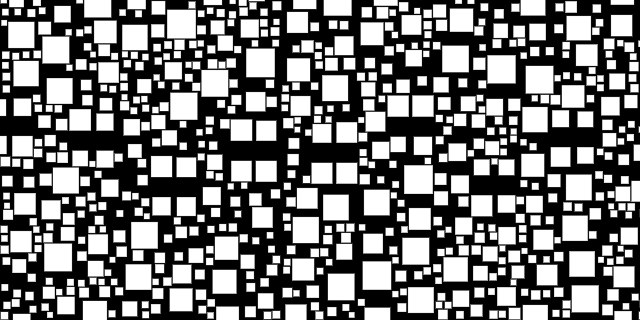
Give the GLSL for this pattern, as a Shadertoy shader.

```glsl
// Scattered white squares of many sizes on black, never overlapping, around a row of empty slots.
// Three jittered grids are filled from large to small; each square shrinks to clear the
// bigger ones, using the Chebyshev distance. The canvas is 8 units high.

const float GAP = 0.03;

float hash(vec2 p, float seed) {
    return fract(sin(dot(p, vec2(127.1, 311.7)) + seed * 74.7) * 43758.5453);
}

vec2 hash2(vec2 p, float seed) {
    return vec2(hash(p, seed), hash(p, seed + 0.37));
}

float boxDist(vec2 p, vec2 halfSize) {
    vec2 d = abs(p) - halfSize;
    return max(d.x, d.y);
}

// A square is stored as centre and half side; a negative half side means none
float squareDist(vec2 p, vec3 square) {
    return boxDist(p - square.xy, vec2(square.z));
}

// Distance to the empty slot (x) and to the four squares that flank it (y)
vec2 slotDist(vec2 p) {
    float column = floor((p.x + 0.7) / 2.0);
    vec2 jitter = hash2(vec2(column, 5.0), 1.0) - 0.5;
    vec2 q = p - vec2(2.0 * column + 0.3, 4.1) - jitter * vec2(0.12, 1.7);
    float flank = 9.0;
    for (int i = 0; i < 4; i++) {
        vec2 side = vec2(i % 2, i / 2) * 2.0 - 1.0;
        float r = mix(0.19, 0.27, hash(side + column * 3.0, 2.0));
        flank = min(flank, boxDist(q - side * vec2(0.31, 0.25 + r), vec2(r)));
    }
    return vec2(boxDist(q, vec2(0.6, 0.25)), flank);
}

// Large squares: one per unit cell, each column slid by its own amount
float columnShift(float column) {
    return hash(vec2(column, 9.0), 3.0);
}

vec3 largeSquare(vec2 cell) {
    float r = mix(0.17, 0.36, hash(cell, 4.0));
    vec2 c = cell + 0.5 + (hash2(cell, 5.0) - 0.5) * (1.0 - 2.0 * r - GAP);
    c.y += columnShift(cell.x);
    vec2 slot = slotDist(c);
    r = min(r, min(slot.x, slot.y) - GAP);
    return vec3(c, r < 0.08 ? -1.0 : r);
}

float largeDist(vec2 p) {
    float d = slotDist(p).y;
    for (int i = 0; i < 2; i++) {
        float column = floor(p.x - 0.5) + float(i);
        float row = floor(p.y - columnShift(column) - 0.5);
        for (int j = 0; j < 2; j++)
            d = min(d, squareDist(p, largeSquare(vec2(column, row + float(j)))));
    }
    return d;
}

// Medium squares: the roomier of two random spots in each cell
const float MEDIUM_PITCH = 0.47;

vec3 mediumSquare(vec2 cell) {
    vec3 best = vec3(0.0, 0.0, -1.0);
    for (int k = 0; k < 2; k++) {
        vec2 jitter = 0.58 * (hash2(cell, 6.0 + float(k)) - 0.5);
        vec2 c = (cell + 0.5 + jitter) * MEDIUM_PITCH;
        float edge = -boxDist(jitter, vec2(0.5)) * MEDIUM_PITCH - 0.5 * GAP;
        float room = min(largeDist(c), slotDist(c).x) - GAP;
        float r = min(mix(0.08, 0.2, hash(cell, 8.0)), min(edge, room));
        if (r > max(0.075, best.z)) best = vec3(c, r);
    }
    return best;
}

float mediumDist(vec2 p) {
    vec2 corner = floor(p / MEDIUM_PITCH - 0.5);
    float d = 9.0;
    for (int i = 0; i < 4; i++)
        d = min(d, squareDist(p, mediumSquare(corner + vec2(i % 2, i / 2))));
    return d;
}

// Small squares: fill the leftover room
const float SMALL_PITCH = 0.27;

float smallDist(vec2 p) {
    vec2 cell = floor(p / SMALL_PITCH);
    vec3 best = vec3(0.0, 0.0, -1.0);
    for (int k = 0; k < 2; k++) {
        vec2 jitter = 0.3 * (hash2(cell, 11.0 + float(k)) - 0.5);
        vec2 c = (cell + 0.5 + jitter) * SMALL_PITCH;
        float edge = -boxDist(jitter, vec2(0.5)) * SMALL_PITCH - 0.5 * GAP;
        float room = min(min(largeDist(c), mediumDist(c)), slotDist(c).x) - GAP;
        float r = min(mix(0.075, 0.115, hash(cell, 14.0)), min(edge, room));
        if (r > max(0.07, best.z)) best = vec3(c, r);
    }
    return hash(cell, 15.0) < 0.8 ? squareDist(p, best) : 9.0;
}

void mainImage(out vec4 fragColor, in vec2 fragCoord) {
    float pixel = 8.0 / iResolution.y;
    vec2 p = fragCoord * pixel;
    float d = min(min(largeDist(p), mediumDist(p)), smallDist(p));
    float white = clamp(0.5 - d / (1.15 * pixel), 0.0, 1.0);
    fragColor = vec4(vec3(white), 1.0);
}
```
